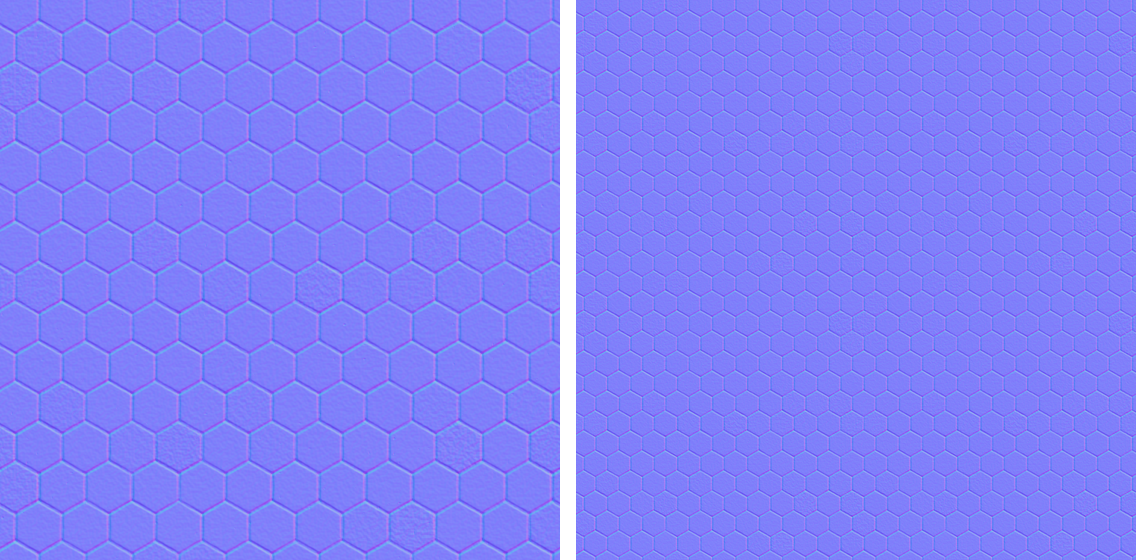
Left, the tile; right, the same tile 2 across and 2 down.
Give the GLSL for this texture map, as a WebGL 2 fragment shader.

```glsl
#version 300 es
precision highp float;

#define TILES vec2(12.0, 14.0)
#define ORIGIN vec2(0.83, 0.815)
#define BEVEL_SLOPE 0.44
#define BEVEL_OFFSET 0.031
#define BEVEL_WIDTH 0.020
#define SHOULDER 0.03
#define GRAIN 0.046
#define PITS 0.22
#define WOBBLE 0.008
#define TILE_TILT 0.012
#define FLAT_BLUE 0.982
#define SAMPLES 3

uniform vec2 u_resolution;
out vec4 fragColor;

const float ROW_HEIGHT = 0.8660254;

float hash(vec2 p) {
    vec3 q = fract(p.xyx * vec3(0.1031, 0.1030, 0.0973));
    q += dot(q, q.yzx + 33.33);
    return fract((q.x + q.y) * q.z);
}

vec2 latticeGradient(vec2 cell, float period) {
    float angle = 6.28318 * hash(floor(mod(cell + 0.5, period)) + period);
    return vec2(cos(angle), sin(angle));
}

// Wrapping gradient noise: x = value, yz = slope per lattice cell
vec3 gradientNoise(vec2 uv, float period) {
    vec2 p = uv * period;
    vec2 i = floor(p), f = p - i;
    vec2 u = f * f * f * (f * (f * 6.0 - 15.0) + 10.0);
    vec2 du = 30.0 * f * f * (f * (f - 2.0) + 1.0);
    vec2 ga = latticeGradient(i, period);
    vec2 gb = latticeGradient(i + vec2(1.0, 0.0), period);
    vec2 gc = latticeGradient(i + vec2(0.0, 1.0), period);
    vec2 gd = latticeGradient(i + vec2(1.0, 1.0), period);
    float a = dot(ga, f);
    float b = dot(gb, f - vec2(1.0, 0.0));
    float c = dot(gc, f - vec2(0.0, 1.0));
    float d = dot(gd, f - vec2(1.0, 1.0));
    float k = a - b - c + d;
    float value = a + u.x * (b - a) + u.y * (c - a) + u.x * u.y * k;
    vec2 slope = ga + u.x * (gb - ga) + u.y * (gc - ga) + u.x * u.y * (ga - gb - gc + gd)
               + du * (u.yx * k + vec2(b, c) - a);
    return vec3(value, slope);
}

// Centre of the nearest hexagon, in columns and rows
vec2 hexCentre(vec2 q) {
    vec2 evenRow = vec2(floor(q.x + 0.5), 2.0 * floor(q.y * 0.5 + 0.5));
    vec2 oddRow = vec2(floor(q.x) + 0.5, 2.0 * floor(q.y * 0.5) + 1.0);
    vec2 aspect = vec2(1.0, ROW_HEIGHT);
    float toEven = length((q - evenRow) * aspect);
    float toOdd = length((q - oddRow) * aspect);
    return toEven < toOdd ? evenRow : oddRow;
}

vec3 surfaceNormal(vec2 uv) {
    vec2 q = uv * TILES - ORIGIN;
    vec2 centre = hexCentre(q);
    vec2 local = (q - centre) * vec2(1.0, ROW_HEIGHT);
    vec2 id = floor(mod(centre + 0.25, TILES));
    vec2 random = vec2(hash(id + 3.0), hash(id + 41.0)) - 0.5;

    // Bevels on the three pairs of sides
    float wear = gradientNoise(uv, 23.0).x;
    float wobble = WOBBLE * gradientNoise(uv, 64.0).x;
    vec2 bevel = vec2(0.0);
    float edge = 0.5;
    for (int k = 0; k < 3; k++) {
        float angle = float(k) * 1.0471976;
        vec2 axis = vec2(cos(angle), sin(angle));
        float along = dot(local, axis);
        float dist = 0.5 - abs(along);
        float t = (dist + wobble + 0.008 * dot(random, axis) - BEVEL_OFFSET) / BEVEL_WIDTH;
        float profile = BEVEL_SLOPE * exp(-t * t)
                      + SHOULDER * smoothstep(0.0, 0.03, dist) * exp(-dist / 0.06);
        bevel += sign(along) * axis * profile;
        edge = min(edge, dist);
    }
    bevel /= max(1.0, length(bevel) / BEVEL_SLOPE);
    bevel *= vec2(0.85, 1.0) * (1.0 + 0.5 * wear);

    // Fine grain, rougher on a few tiles and near the joints
    float roughness = 0.8 + 1.1 * pow(hash(id + 87.0), 7.0) + 0.5 * exp(-edge / 0.04);
    vec2 grain = gradientNoise(uv, 190.0).yz + 0.6 * gradientNoise(uv, 97.0).yz;
    grain *= GRAIN * roughness * vec2(0.75, 1.0);

    // Sparse small pits
    vec3 pit = gradientNoise(uv, 113.0);
    vec2 pits = PITS * smoothstep(0.42, 0.58, pit.x) * pit.yz;

    vec2 tilt = bevel + grain + pits + TILE_TILT * random;
    return normalize(vec3(tilt, 1.0));
}

void main() {
    // Average a small grid of samples inside the pixel
    vec3 normal = vec3(0.0);
    for (int y = 0; y < SAMPLES; y++) {
        for (int x = 0; x < SAMPLES; x++) {
            vec2 offset = (vec2(x, y) + 0.5) / float(SAMPLES) - 0.5;
            normal += surfaceNormal((gl_FragCoord.xy + offset) / u_resolution);
        }
    }
    normal /= float(SAMPLES * SAMPLES);
    vec3 color = normal * 0.5 + 0.5;
    fragColor = vec4(color * vec3(1.0, 1.0, FLAT_BLUE), 1.0);
}
```
